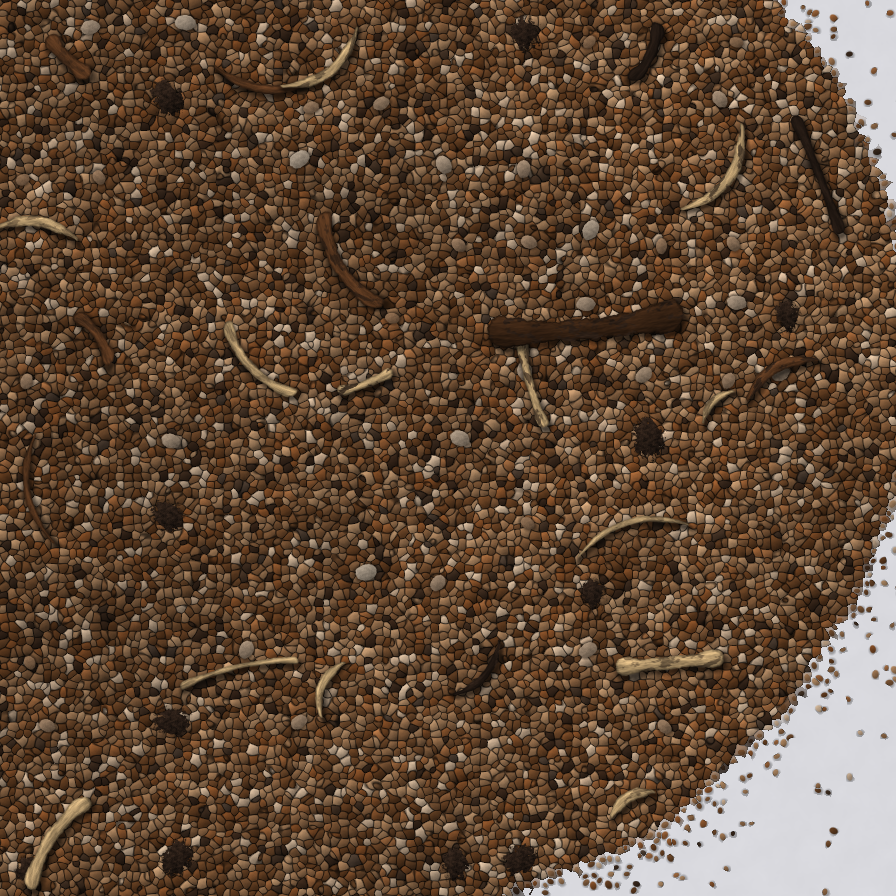
Give the GLSL for this texture, as a WebGL 2 fragment shader.

```glsl
#version 300 es
precision highp float;
uniform vec2 u_resolution;
out vec4 fragColor;

const vec2 LIGHT = vec2(-0.5, 0.86);
const vec3 PAPER = vec3(0.85, 0.85, 0.87);
const vec3 BONE = vec3(0.75, 0.63, 0.45);
const vec3 BARK = vec3(0.37, 0.23, 0.13);
const vec3 CHAR = vec3(0.14, 0.10, 0.075);

struct Grain { float dist; float gap; vec2 offset; vec2 id; };

vec2 hash2(vec2 p) {
  vec3 q = fract(p.xyx * vec3(0.1031, 0.1030, 0.0973));
  q += dot(q, q.yzx + 33.33);
  return fract((q.xx + q.yz) * q.zy);
}

mat2 rotation(float a) { return mat2(cos(a), -sin(a), sin(a), cos(a)); }

// Layered sines, roughly -1 to 1
float waves(vec2 p) {
  float sum = 0.0, amp = 0.5;
  for (int i = 0; i < 4; i++) {
    sum += amp * sin(p.x + 1.7 * sin(p.y)) * cos(p.y * 0.9 + sin(p.x * 0.7));
    p = rotation(0.9) * p * 1.9 + 3.1;
    amp *= 0.6;
  }
  return sum;
}

// Cellular noise with a random shape per grain
Grain cellular(vec2 p) {
  Grain g = Grain(9.0, 0.0, vec2(0.0), floor(p));
  float second = 9.0;
  for (int i = 0; i < 9; i++) {
    vec2 id = floor(p) + vec2(i % 3 - 1, i / 3 - 1);
    vec2 offset = p - id - 0.1 - 0.8 * hash2(id), shape = hash2(id + 71.0);
    vec2 q = rotation(shape.x * 6.28) * offset;
    float d = length(q * vec2(1.0, 1.35)) * mix(0.75, 1.3, shape.y);
    second = min(second, max(d, g.dist));
    if (d < g.dist) g = Grain(d, 0.0, offset, id);
  }
  g.gap = second - g.dist;
  return g;
}

// Signed distance to the rim of the heap, negative inside
float heapEdge(vec2 p) {
  vec2 q = vec2(max(p.x - 0.39, 0.0), p.y - 0.6);
  return length(q) - 0.627 + 0.008 * waves(p * 22.0);
}

vec3 grainColor(vec2 id) {
  vec2 h = hash2(id + 13.0), k = hash2(id + 47.0);
  vec3 c = mix(vec3(0.32, 0.195, 0.10), vec3(0.60, 0.47, 0.345), h.x * (0.4 + 0.6 * h.x));
  c = mix(c, vec3(0.50, 0.29, 0.14), 0.6 * step(0.86, h.y));
  c = mix(c, vec3(0.72, 0.64, 0.55), 0.8 * step(0.92, k.x));
  return mix(c, CHAR, 0.8 * step(0.93, k.y));
}

// Packed grains inside the heap, loose ones on the paper
vec3 sand(vec2 p, float scale, float pixel) {
  Grain g = cellular(p * scale);
  float rim = heapEdge((g.id + 0.5) / scale), soft = pixel * scale;
  float density = rim < 0.0 ? 1.0 : 0.5 * exp(-rim * 38.0) + 0.035;
  float present = step(hash2(g.id + 5.0).x, density);
  float heap = smoothstep(0.004, -0.008, rim);
  float loose = smoothstep(0.40 + soft, 0.40 - soft, g.dist) * smoothstep(0.0, 0.15, g.gap);
  float shade = mix(0.36, 1.0, smoothstep(-0.02, 0.30, g.gap));
  shade *= 0.97 + 0.5 * dot(g.offset, LIGHT) + 0.07 * waves(p * scale * 4.0);
  shade *= 0.98 + 0.14 * waves(p * 9.0) + 0.12 * (p.x - 0.45);
  float shadow = present * smoothstep(0.75, 0.3, length(g.offset + LIGHT * 0.15));
  vec3 paper = PAPER * (1.0 + 0.012 * waves(p * 60.0)) * (1.0 - 0.3 * shadow);
  return mix(paper, grainColor(g.id) * shade, present * max(heap, loose));
}

// Pebbles and dark clods, one candidate per grid cell
vec3 addPebbles(vec3 col, vec2 p, float cells, float pixel) {
  vec2 id = floor(p * cells), h = hash2(id + 201.0), k = hash2(id + 307.0);
  vec2 centre = (id + 0.3 + 0.4 * h) / cells;
  if (k.x > 0.34 || heapEdge(centre) > -0.03) return col;
  vec2 q = rotation(h.x * 6.28) * (p - centre) * vec2(1.0, 1.35);
  float dark = step(0.6, k.y), radius = mix(0.007, 0.012, h.y) * (1.0 + 0.8 * dark);
  float d = length(q) - radius * (1.0 + (0.1 + 0.4 * dark) * waves(q * 240.0 + id));
  vec3 tint = mix(mix(vec3(0.42, 0.30, 0.20), vec3(0.56, 0.51, 0.45), h.y), CHAR, dark);
  tint *= 1.0 + 0.35 * dot(p - centre, LIGHT) / radius + (0.12 + 0.4 * dark) * waves(p * 500.0);
  col *= mix(0.55, 1.0, smoothstep(-0.001, 0.005, d));
  return mix(col, tint, smoothstep(pixel, -pixel, d));
}

float stickDistance(vec2 q, vec2 size, float flare) {
  float ends = flare * smoothstep(0.5, 1.0, abs(q.x) / size.x);
  float width = size.y * (0.8 + ends + 0.22 * waves(q * 130.0 + size * 900.0));
  return length(vec2(max(abs(q.x) - size.x, 0.0), q.y)) - width;
}

// Bone or twig with rounded shading, stains and a soft shadow
vec3 addStick(vec3 col, vec2 p, float angle, vec2 size, float bend, vec3 tint, float stain, float pixel) {
  if (length(p) > size.x * 1.5 + 0.03) return col;
  float flare = abs(bend) > 0.25 ? -0.5 : 0.4;
  vec2 q = rotation(angle) * p, light = rotation(angle) * LIGHT;
  q.y += bend * (q.x * q.x / size.x - 0.4 * size.x);
  float d = stickDistance(q, size, flare), shadow = stickDistance(q + light * 0.004, size, flare);
  col *= mix(0.42, 1.0, smoothstep(-0.002, 0.006, shadow));
  float streak = waves(q * vec2(90.0, 480.0) + size * 700.0);
  float blotch = smoothstep(0.05, 0.45, waves(q * vec2(110.0, 190.0) + size * 500.0));
  tint *= (0.92 + 0.3 * light.y * q.y / size.y + 0.25 * streak) * mix(0.6, 1.0, smoothstep(0.0, -0.003, d));
  tint = mix(tint, CHAR * (1.1 + 0.5 * streak), blotch * stain);
  return mix(col, tint, smoothstep(pixel, -pixel, d));
}

void main() {
  float unit = min(u_resolution.x, u_resolution.y), pixel = 0.8 / unit;
  vec2 p = gl_FragCoord.xy / unit;
  vec3 col = addPebbles(sand(p, 108.0, pixel), p, 13.0, pixel);
  // Fragments on a jittered grid
  for (int i = 0; i < 36; i++) {
    vec2 id = vec2(i % 6, i / 6), h = hash2(id + 411.0), k = hash2(id + 523.0), m = hash2(id + 631.0);
    vec2 centre = (id + 0.15 + 0.7 * h) / 6.0;
    if (m.y > 0.85 || heapEdge(centre) > -0.045) continue;
    vec2 size = mix(vec2(0.022, 0.0035), vec2(0.068, 0.0085), k);
    vec3 tint = m.x < 0.48 ? BONE : m.x < 0.78 ? BARK : CHAR;
    col = addStick(col, p - centre, k.y * 19.0, size, 0.8 * h.x - 0.4, tint, m.y, pixel);
  }
  // Large charred bone
  col = addStick(col, p - vec2(0.655, 0.635), 0.1, vec2(0.092, 0.0145), -0.06, BARK * 0.6, 0.85, pixel);
  fragColor = vec4(clamp(col, 0.0, 1.0), 1.0);
}
```
